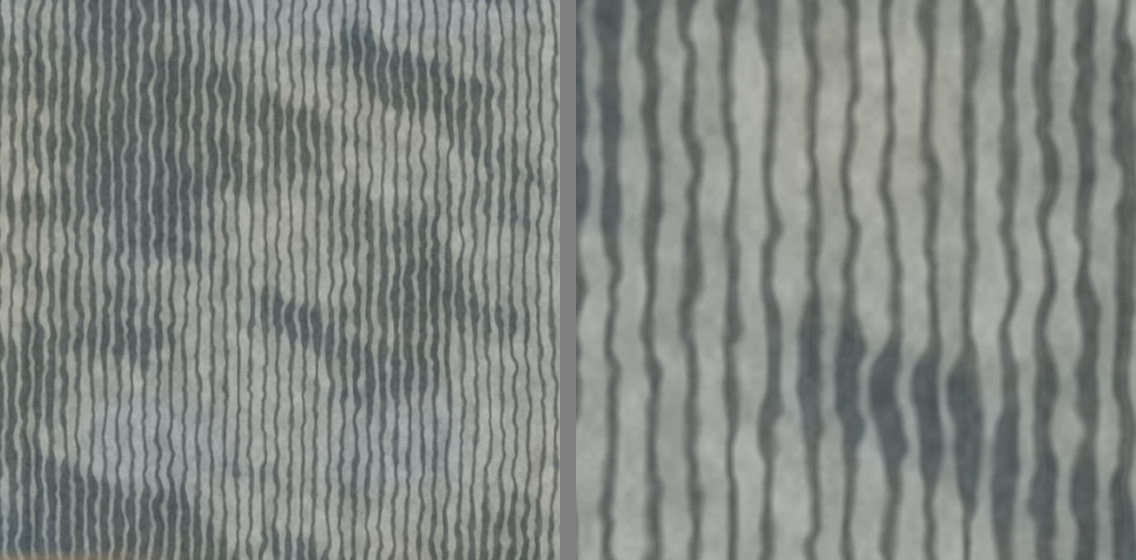
Left, the full canvas; right, a detail of the centre.
Reproduce this texture procedurally as a WebGL 2 fragment shader.

```glsl
#version 300 es
precision highp float;
// Corded fabric: about 42 wavering vertical ribs under a blotchy grey dye.
// A slanted noise field sets the dye; pale zones have broad ribs with thin
// grooves, dark zones have thin pale ribs on a wide slate ground.
uniform vec2 u_resolution;
out vec4 fragColor;

float hash(ivec2 cell) {
  uvec2 q = uvec2(cell) * uvec2(1597u, 3812u) + uvec2(7919u, 104u);
  uint h = (q.x ^ (q.y * 2699u)) * 277803u;
  h = (h ^ (h >> 15)) * 73244u + 9781u;
  h = (h ^ (h >> 13)) * 66877u;
  return float((h ^ (h >> 16)) & 65535u) / 65535.0;
}

float noise(vec2 p) {
  ivec2 i = ivec2(floor(p));
  vec2 f = fract(p);
  f = f * f * (3.0 - 2.0 * f);
  float low = mix(hash(i), hash(i + ivec2(1, 0)), f.x);
  float high = mix(hash(i + ivec2(0, 1)), hash(i + ivec2(1, 1)), f.x);
  return mix(low, high, f.y);
}

float fbm(vec2 p) {
  float sum = 0.0, amplitude = 0.57;
  for (int octave = 0; octave < 3; octave++) {
    sum += amplitude * noise(p);
    p = p * 2.03 + vec2(17.3, 9.1);
    amplitude *= 0.5;
  }
  return sum;
}

void main() {
  vec2 uv = gl_FragCoord.xy / u_resolution;

  // Rib coordinate with a slow drift and a fine hand-made waver
  float ribs = uv.x * 42.5 + 0.5 * (noise(uv * vec2(3.0, 4.0)) - 0.5);
  ribs += 0.34 * (noise(uv * vec2(36.0, 32.0) + 40.0) - 0.5);
  ribs += 0.16 * (noise(uv * vec2(70.0, 85.0) + 90.0) - 0.5);
  int rib = int(floor(ribs));
  float fromCentre = abs(fract(ribs) - 0.5);
  float ribRandom = hash(ivec2(rib, 311));

  // Slanted dye patches, with edges stepping a little from rib to rib
  vec2 dyeUv = vec2(uv.x, uv.y + 0.3 * uv.x + 0.022 * (ribRandom - 0.5));
  float dye = fbm(dyeUv * vec2(4.2, 8.5) + vec2(5.0, 23.0));
  float pale = smoothstep(0.36, 0.62, dye);
  float warm = noise(uv * vec2(4.0, 5.0) + 61.0);

  // Rib profile: width follows the dye, with swelling along the length
  float swell = noise(vec2(float(rib) * 3.7, uv.y * 38.0));
  float halfWidth = mix(0.16, 0.36, pale) + 0.07 * (swell - 0.5);
  float soft = max(0.14, fwidth(ribs));
  float ridge = 1.0 - smoothstep(halfWidth - soft, halfWidth + soft, fromCentre);

  vec3 groove = mix(vec3(0.335, 0.365, 0.365), vec3(0.39, 0.405, 0.39), pale);
  vec3 crest = mix(vec3(0.55, 0.58, 0.57), vec3(0.625, 0.64, 0.62), pale);
  vec3 color = mix(groove, crest, ridge);

  // Cool and warm tints, uneven ribs and woven grain
  color += (warm - 0.5) * vec3(0.035, 0.008, -0.035);
  color += 0.035 * (ribRandom - 0.5) + 0.07 * (swell - 0.5) * ridge;
  color += 0.06 * (noise(uv * vec2(150.0, 105.0)) - 0.5);
  color += 0.03 * (noise(uv * 250.0 + 30.0) - 0.5);

  // Faint tan stain at the lower left edge
  float stain = (1.0 - smoothstep(0.0, 0.025, uv.y)) * (1.0 - smoothstep(0.05, 0.4, uv.x));
  color = mix(color, vec3(0.60, 0.52, 0.40), 0.5 * stain);

  fragColor = vec4(clamp(color, 0.0, 1.0), 1.0);
}
```
